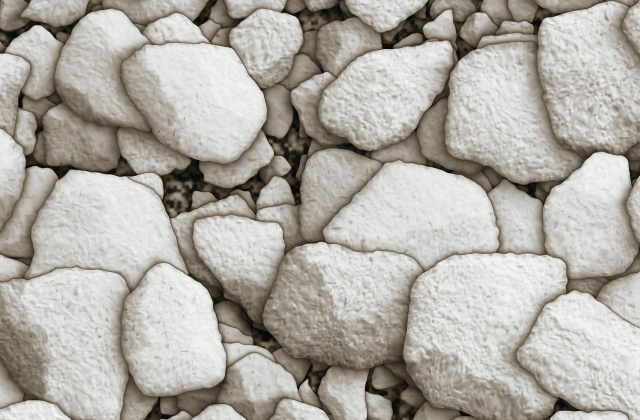
A WebGL 1 fragment shader for this texture:

```glsl
precision highp float;
uniform vec2 u_resolution;

#define BIG_CELL 0.33
#define MID_CELL 0.19
#define SMALL_CELL 0.095
#define SHARPNESS 13.0
#define RIM_SLOPE 0.62
#define CREASE_SLOPE 0.42
#define ROUGHNESS 0.8
#define SHADOW_WIDTH 0.0115
#define SHADOW_DEPTH 0.62
#define LIGHT vec3(0.33, 0.48, 0.81)
#define TAU 6.2831853

float hash(vec2 p) {
  return fract(sin(dot(p, vec2(127.1, 311.7))) * 43758.5453);
}

float noise(vec2 p) {
  vec2 i = floor(p), f = fract(p);
  f = f * f * (3.0 - 2.0 * f);
  return mix(mix(hash(i), hash(i + vec2(1, 0)), f.x),
             mix(hash(i + vec2(0, 1)), hash(i + vec2(1, 1)), f.x), f.y);
}

mat2 rotation(float a) {
  return mat2(cos(a), sin(a), -sin(a), cos(a));
}

// Chalky surface height: lumps, pits and grains, each octave turned
float relief(vec2 p) {
  return 0.36 * noise(p * 15.0) + 0.26 * noise(rotation(0.6) * p * 39.0)
       + 0.2 * noise(rotation(1.1) * p * 85.0)
       + 0.17 * noise(rotation(2.0) * p * 150.0);
}

// Brightness difference of the relief when lit from the side
float emboss(vec2 p) {
  return relief(p) - relief(p + normalize(LIGHT.xy) * 0.0045);
}

// Rounded polygon: xy = outward direction, z = signed distance
vec3 outline(vec2 q, vec2 id) {
  vec2 outward = vec2(0.0);
  float total = 0.0;
  for (int i = 0; i < 7; i++) {
    float k = float(i);
    float a = (k + 0.8 * hash(id + k * 1.7)) * TAU / 7.0;
    vec2 side = vec2(cos(a), sin(a));
    float reach = mix(0.72, 1.12, hash(id + k * 2.3 + 11.0));
    float w = exp(SHARPNESS * (dot(q, side) - reach));
    outward += w * side;
    total += w;
  }
  return vec3(outward / total, log(total) / SHARPNESS);
}

// Lit brightness of a stone's top
float stoneShade(vec2 p, vec2 q, vec3 edge, mat2 turn, vec2 id) {
  float depth = max(-edge.z, 0.0);
  vec2 s = p + id * 0.37;
  vec2 tilt = edge.xy * (RIM_SLOPE * exp(-7.0 * depth) + 0.07);
  float wander = 0.45 * (noise(s * 9.0) - 0.5) + 0.2 * (noise(s * 33.0) - 0.5);
  for (int i = 0; i < 2; i++) {
    float k = float(i) * 5.1;
    float a = TAU * hash(id + 21.0 + k);
    vec2 fall = vec2(cos(a), sin(a));
    float past = dot(q, fall) - mix(0.1, 0.6, hash(id + 31.0 + k)) + wander;
    tilt += fall * CREASE_SLOPE * smoothstep(-0.05, 0.1, past);
  }
  vec3 normal = normalize(vec3(tilt * turn, 1.0));
  float t = 0.34 + 0.61 * max(dot(normal, LIGHT), 0.0);
  t += 0.09 * (noise(s * 6.0) - 0.5) + 0.07 * (hash(id + 51.0) - 0.5);
  float rough = mix(0.55, 1.35, hash(id + 61.0));
  t += rough * (ROUGHNESS * emboss(s) + 0.06 * (noise(s * 125.0) - 0.5));
  t -= 0.2 * smoothstep(0.74, 0.95, noise(s * 75.0)) * noise(s * 8.0 + 5.0);
  t *= mix(0.85, 1.0, smoothstep(0.0, 0.08, depth));
  return min(t, 0.86 + 0.45 * (t - 0.86));
}

// Paints one size of stones and their contact shadows over the tone below
float stones(float tone, vec2 p, float cell, float exposure, float seed) {
  float pixel = 0.8 / u_resolution.y;
  vec2 g = p / cell;
  for (int j = 1; j >= -1; j--) {
    float row = floor(g.y) + float(j);
    float stagger = 0.5 * mod(row, 2.0);
    for (int i = -1; i <= 1; i++) {
      float column = floor(g.x - stagger) + float(i);
      vec2 id = vec2(column, row) + seed;
      vec2 jitter = 0.64 * (vec2(hash(id + 71.0), hash(id + 83.0)) - 0.5);
      vec2 center = vec2(column + stagger, row) + 0.5 + jitter;
      float radius = cell * mix(0.42, 0.71, hash(id + 97.0));
      mat2 turn = rotation(TAU * hash(id + 41.0));
      vec2 q = turn * (p - center * cell) / radius;
      q.y *= mix(1.0, 1.45, hash(id + 13.0));
      vec3 edge = outline(q, id);
      float d = edge.z * radius;
      float facing = dot(edge.xy * turn, normalize(LIGHT.xy));
      float width = SHADOW_WIDTH * (1.2 - 0.95 * facing);
      tone *= 1.0 - SHADOW_DEPTH * exp(-max(d, 0.0) / width);
      if (d < pixel) {
        float shade = exposure * stoneShade(p, q, edge, turn, id);
        tone = mix(tone, shade, 1.0 - smoothstep(-pixel, pixel, d));
      }
    }
  }
  return tone;
}

// Warm browns in the dark, neutral chalk in the light
vec3 stoneColor(float t) {
  float warmth = smoothstep(0.0, 0.3, t) * (1.0 - smoothstep(0.58, 0.85, t));
  return vec3(t, t - 0.04 * warmth, t - 0.09 * warmth - 0.005);
}

void main() {
  vec2 p = gl_FragCoord.xy / u_resolution.y;
  vec2 ragged = p + 0.026 * (vec2(noise(p * 13.0), noise(p * 13.0 + 40.0)) - 0.5)
              + 0.007 * (vec2(noise(p * 60.0), noise(p * 60.0 + 20.0)) - 0.5);

  // Gritty soil, then stones from small to big
  float grit = noise(p * 110.0) * 0.5 + noise(rotation(0.7) * p * 50.0) * 0.5;
  float tone = mix(0.12, 0.85, smoothstep(0.2, 0.8, grit));
  tone = stones(tone, ragged, SMALL_CELL, 0.95, 5.0);
  tone = stones(tone, ragged, MID_CELL, 0.99, 137.0);
  tone = stones(tone, ragged, BIG_CELL, 1.02, 259.0);
  gl_FragColor = vec4(stoneColor(clamp(tone, 0.04, 0.95)), 1.0);
}
```
